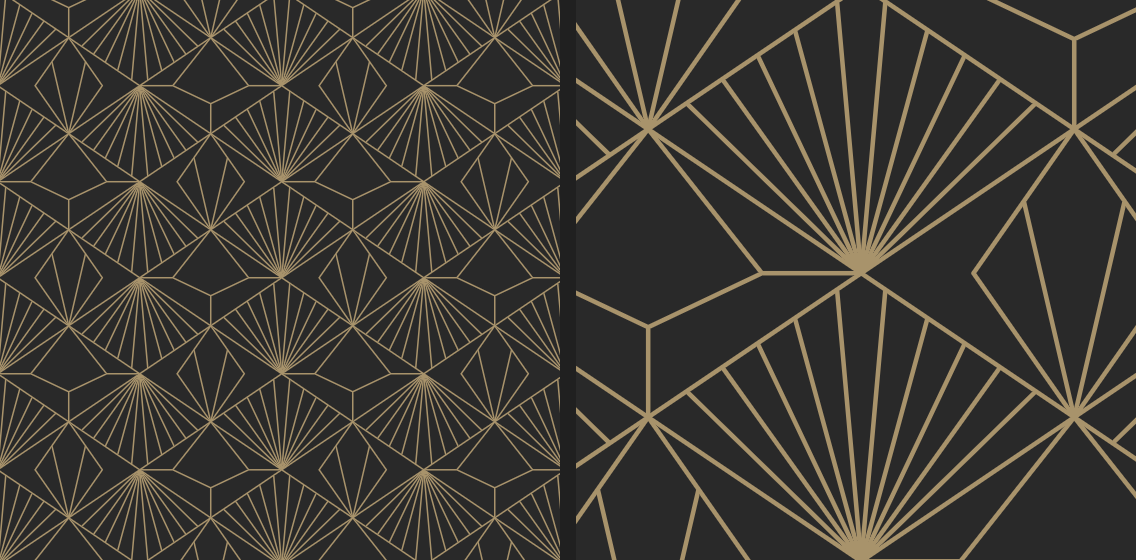
Left: the whole. Right: its middle third, enlarged.
Write a Shadertoy shader that draws this pattern.

```glsl
// Half width and half height of one diamond, as a share of the canvas
const vec2 HALF = vec2(0.1268, 0.08574);

float segment(vec2 p, vec2 a, vec2 b) {
    vec2 ab = b - a;
    return length(p - a - ab * clamp(dot(p - a, ab) / dot(ab, ab), 0.0, 1.0));
}

// Rays at equal angles, rising from the bottom corner
float fan(vec2 p) {
    vec2 fromApex = p + vec2(0.0, HALF.y);
    float spacing = atan(HALF.x, HALF.y) / 5.5;
    float angle = atan(fromApex.x, fromApex.y);
    float ray = (floor(angle / spacing) + 0.5) * spacing;
    return length(fromApex) * abs(sin(angle - ray));
}

// Narrow rhombus with two inner rays
float kite(vec2 p) {
    vec2 side = vec2(0.473 * HALF.x, 0.0);
    vec2 top = vec2(0.0, HALF.y);
    float d = min(segment(p, top, side), segment(p, side, -top));
    return min(d, segment(p, -top, 0.5 * (top + side)));
}

// Peaked gem with horizontal arms and a stem
float gem(vec2 p) {
    vec2 side = vec2(0.534 * HALF.x, 0.0);
    vec2 top = vec2(0.0, HALF.y);
    vec2 notch = vec2(0.0, -0.375 * HALF.y);
    float d = min(segment(p, top, side), segment(p, side, notch));
    d = min(d, segment(p, side, vec2(HALF.x, 0.0)));
    return min(d, segment(p, notch, -top));
}

void mainImage(out vec4 fragColor, in vec2 fragCoord) {
    vec2 uv = fragCoord / iResolution.y;

    // Diamond cell, in units of half a diamond
    vec2 q = (uv - vec2(0.1227, 0.847)) / HALF;
    vec2 diagonal = floor(0.5 * vec2(q.x + q.y, q.x - q.y) + 0.5);
    vec2 center = vec2(diagonal.x + diagonal.y, diagonal.x - diagonal.y);
    vec2 local = q - center;
    vec2 p = local * HALF;

    // Diamond outline
    float d = (1.0 - abs(local.x) - abs(local.y)) * HALF.x * HALF.y / length(HALF);

    // Fan columns alternate in direction; kites and gems form a checkerboard
    if (mod(center.x, 2.0) > 0.5) {
        if (mod(center.x, 4.0) < 2.0) p.y = -p.y;
        d = min(d, fan(p));
    } else {
        p.x = abs(p.x);
        bool isKite = mod(center.x + center.y, 4.0) < 1.0;
        d = min(d, isKite ? kite(p) : gem(p));
    }

    // Gold lines on charcoal
    float line = clamp((0.00135 - d) * iResolution.y + 0.5, 0.0, 1.0);
    fragColor = vec4(mix(vec3(0.16), vec3(0.66, 0.575, 0.42), line), 1.0);
}
```
